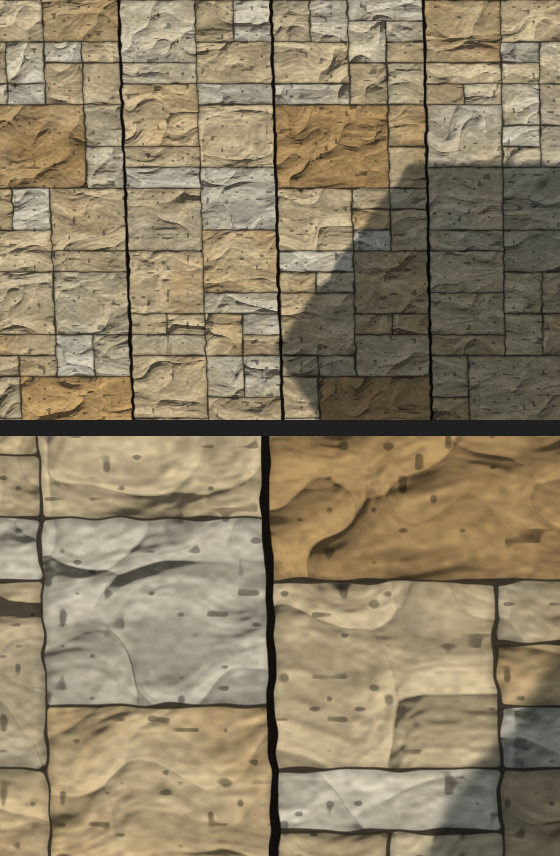
Top, the full canvas; bottom, a detail of the centre.
Reproduce this texture procedurally as a Shadertoy shader.

```glsl
// Rock-faced sandstone cladding in tall panels, with a cast shadow at the lower right.

const vec3 PALE  = vec3(0.68, 0.655, 0.58);
const vec3 TAN   = vec3(0.66, 0.595, 0.47);
const vec3 OCHRE = vec3(0.61, 0.49, 0.32);
const vec3 GAP   = vec3(0.17, 0.15, 0.12);
const vec3 SEAM  = vec3(0.07, 0.06, 0.05);
const vec3 SHADOW_TINT = vec3(0.52, 0.55, 0.59);
const vec2 UNIT = vec2(0.09, 0.0498);       // smallest stone, in canvas heights
const vec2 TO_SUN = vec2(-0.45, 0.89);
const float RELIEF = 0.42;                  // strength of the relief shading
const float RAGGED = 0.005;                 // wobble of the stone edges
const float CORNER = 0.0045;                // corner radius of a stone

float hash(vec2 p) {
    return fract(sin(dot(p, vec2(127.1, 311.7))) * 43758.5);
}

float noise(vec2 p) {
    vec2 i = floor(p), f = fract(p);
    f = f * f * (3.0 - 2.0 * f);
    return mix(mix(hash(i), hash(i + vec2(1, 0)), f.x),
               mix(hash(i + vec2(0, 1)), hash(i + vec2(1, 1)), f.x), f.y);
}

float fbm(vec2 p) {
    float sum = 0.0, amp = 0.5;
    for (int i = 0; i < 4; i++) {
        sum += amp * noise(p);
        p = mat2(1.6, 1.2, -1.2, 1.6) * p + 7.3;
        amp *= 0.5;
    }
    return sum;
}

// Concave chips that meet in ridges
float scallops(vec2 p) {
    vec2 cell = floor(p);
    float nearest = 4.0;
    for (int y = -1; y <= 1; y++)
    for (int x = -1; x <= 1; x++) {
        vec2 c = cell + vec2(x, y);
        vec2 d = c + vec2(hash(c), hash(c + 41.7)) - p;
        nearest = min(nearest, dot(d, d));
    }
    return nearest;
}

float relief(vec2 p, float seed) {
    vec2 q = p + seed * vec2(13.0, 29.0);
    vec2 warp = vec2(noise(q * 17.0), noise(q * 17.0 + 31.0)) - 0.5;
    return 0.022 * scallops(q * vec2(10.0, 15.0) + 1.3 * warp)
         + 0.022 * fbm(q * vec2(13.0, 25.0) + warp);
}

// Splits a block (origin, size) into stones and returns the one holding g
vec4 splitBlock(vec2 g, vec4 b, float seed) {
    float h = hash(b.xy + seed);
    float cut = b.w > 3.5 ? (h < 0.25 ? 1.0 : h < 0.75 ? 2.0 : 3.0) : (h < 0.5 ? 3.0 : 1.0);
    if (b.w > 2.5) b = g.y < b.y + cut ? vec4(b.xyz, cut) : vec4(b.x, b.y + cut, b.z, b.w - cut);
    if (b.w < 2.5 && hash(b.yx + seed + 3.7) < 0.5) {
        b.z = 1.0;
        b.x += step(b.x + 1.0, g.x);
        if (b.w > 1.5 && hash(b.xy + seed + 9.1) < 0.2) {
            b.w = 1.0;
            b.y += step(b.y + 1.0, g.y);
        }
    }
    return b;
}

// Stone layout of one panel: four columns, repeating every 13 rows
vec4 findStone(vec2 g, float panel) {
    float period = floor((g.y - 5.0) / 13.0);
    float top = 5.0 + 13.0 * period, r = g.y - top;
    bool hasBig = mod(panel, 2.0) > 0.5 || panel + period > 2.5;
    if (r < 4.0 && hasBig) {
        float start = mod(period, 2.0);
        if (g.x >= start && g.x < start + 3.0) return vec4(start, top, 3, 4);
        return vec4(3.0 - 3.0 * start, top + 2.0 * floor(r / 2.0), 1, 2);
    }
    vec2 span = r < 12.0 ? vec2(4.0 * floor(r / 4.0), 4) : vec2(12, 1);
    if (g.x >= 2.0) span = r < 4.0 ? vec2(0, 4) : r < 7.0 ? vec2(4, 3) : r < 11.0 ? vec2(7, 4) : vec2(11, 2);
    return splitBlock(g, vec4(g.x < 2.0 ? 0.0 : 2.0, top + span.x, 2.0, span.y), panel * 5.3);
}

void mainImage(out vec4 fragColor, in vec2 fragCoord) {
    vec2 p = fragCoord / iResolution.y;
    float px = 1.0 / iResolution.y;

    // Slightly leaning panels with ragged joints
    vec2 w = p + RAGGED * (vec2(noise(p * 65.0), 0.6 * noise(p * 50.0 + 19.0)) - vec2(0.5, 0.3));
    float across = (w.x - mix(0.318, 0.281, p.y)) / mix(0.355, 0.364, p.y);
    float panel = floor(across);
    vec2 g = vec2(fract(across) * 4.0, (1.0 - w.y) / UNIT.y + 1.0 - mod(panel, 2.0));
    vec4 stone = findStone(g, panel);
    float seed = hash(stone.xy + panel * 7.7);
    vec2 q = (abs(g - stone.xy - 0.5 * stone.zw) - 0.5 * stone.zw) * UNIT + CORNER;
    float inside = CORNER - length(max(q, 0.0)) - min(max(q.x, q.y), 0.0);

    // Stone colour, stains and grain
    float big = step(2.5, stone.z);
    float tone = clamp(seed * 1.25 + 0.7 * (fbm(p * 11.0 + seed * 50.0) - 0.47) + 0.85 * big, 0.0, 1.7);
    vec3 col = mix(mix(PALE, TAN, smoothstep(0.1, 0.8, tone)), OCHRE, 0.9 * smoothstep(0.85, 1.6, tone));
    col *= 0.94 + 0.12 * hash(vec2(seed, 4.1));
    col *= 1.0 + 0.16 * (noise(p * vec2(150.0, 230.0)) - 0.5) + 0.14 * (fbm(p * vec2(40.0, 75.0)) - 0.47);
    col *= 1.0 - 0.35 * smoothstep(0.83, 0.95, noise(p * vec2(85.0, 120.0) + 57.0));

    // Cast shadow bounded by three straight edges
    float edge = max(p.y - 0.612, dot(p - vec2(0.668, 0.19), vec2(-0.81, 0.586)));
    edge = max(edge, dot(p - vec2(0.672, 0.14), vec2(-0.84, -0.54)));
    edge += 0.012 * (noise(p * 32.0) - 0.5);
    float shadow = 1.0 - smoothstep(-0.011, 0.009, edge);

    // Chiselled relief in grazing light
    float e = 0.0024, h = relief(p, seed);
    vec2 slope = vec2(relief(p + vec2(e, 0), seed) - h, relief(p + vec2(0, e), seed) - h) / e;
    float facing = -dot(slope, TO_SUN);
    float light = 1.0 + RELIEF * clamp(facing, -0.8, 0.45) - 0.2 * smoothstep(0.35, 0.8, -facing);
    col *= mix(light, mix(1.0, light, 0.75), shadow);
    col *= mix(0.84, 1.0, smoothstep(0.0, 0.009, inside));

    // Thin joints and the dark seams between panels
    float width = 0.0007 + 0.0024 * pow(noise(p * 38.0 + 5.0), 2.0);
    col = mix(GAP, col, smoothstep(-px, px, inside - width) * 0.85 + 0.15);
    float seamDist = min(fract(across), 1.0 - fract(across)) * 0.36;
    float seamWidth = 0.0022 + 0.0022 * noise(p * 28.0);
    col = mix(SEAM, col, smoothstep(-px, px, seamDist - seamWidth));

    col *= mix(vec3(1), SHADOW_TINT, shadow);
    fragColor = vec4(col, 1.0);
}
```
